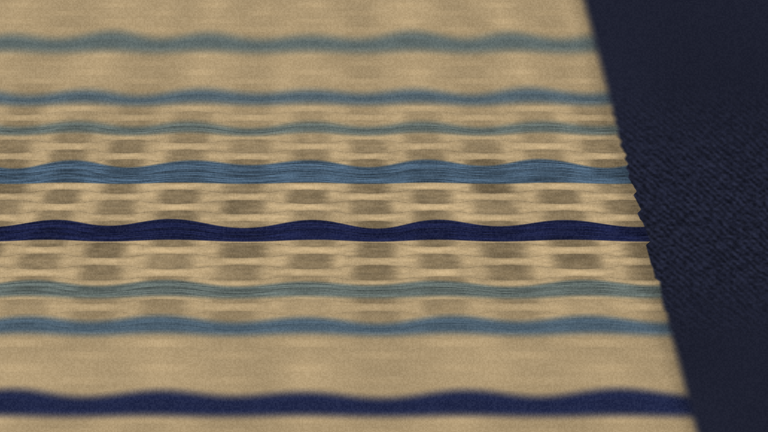
This texture is drawn by a Shadertoy shader. Its source:

```glsl
// A woven rush mat with dyed stripes, seen at a low angle beside a dark cloth border.
// Strands are rows whose boundaries swell alternately along a perspective grid;
// edge softness and detail contrast follow the distance from a band of sharp focus.

#define STRAW vec3(0.705, 0.615, 0.470)
#define SAGE  vec3(0.405, 0.440, 0.415)
#define BLUE  vec3(0.290, 0.370, 0.445)
#define NAVY  vec3(0.120, 0.140, 0.265)
#define CLOTH vec3(0.122, 0.132, 0.190)
#define FOCUS_DEPTH 0.50
#define MAX_BLUR 0.013
#define ROW_DENSITY 80.0
#define WAVE_HEIGHT 0.0065
#define GRAIN 0.055

const float PI = 3.14159265;
const int STRIPES = 8;

// Each stripe: depth below the top, half width, dye (0 sage, 1 blue, 2 navy)
const vec3 stripes[STRIPES] = vec3[STRIPES](
    vec3(0.102, 0.018, 0.2), vec3(0.227, 0.014, 0.6),
    vec3(0.299, 0.011, 0.1), vec3(0.401, 0.023, 1.0),
    vec3(0.537, 0.020, 2.0), vec3(0.672, 0.016, 0.1),
    vec3(0.757, 0.017, 0.8), vec3(0.937, 0.025, 1.9));

float hash(vec2 p) {
    p = fract(p * vec2(0.1031, 0.1137));
    p += dot(p, p.yx + 33.33);
    return fract((p.x + p.y) * p.x * 17.0);
}

float noise(vec2 p) {
    vec2 i = floor(p), f = fract(p);
    f = f * f * (3.0 - 2.0 * f);
    return mix(mix(hash(i), hash(i + vec2(1, 0)), f.x),
               mix(hash(i + vec2(0, 1)), hash(i + vec2(1, 1)), f.x), f.y);
}

// Soft band: 1 inside the half width, 0 outside
float band(float d, float halfWidth, float soft) {
    return 1.0 - smoothstep(halfWidth - soft, halfWidth + soft, abs(d));
}

// Light on alternating lens-shaped strands: u along the rows, v across them
float strandShade(float u, float v, float gapDepth) {
    float swell = cos(2.0 * PI * u);
    float w = v + 0.29 * swell * cos(PI * v);
    float row = floor(w), f = fract(w);
    float parity = 1.0 - 2.0 * mod(row, 2.0);
    float thin = smoothstep(0.15, 0.95, parity * swell);
    float rounded = sqrt(4.0 * f * (1.0 - f));
    float crease = 0.84 + 0.20 * rounded;
    float patchy = 0.5 + 0.5 * noise(vec2(u * 1.3, row * 3.7));
    return crease * (1.0 - gapDepth * thin * patchy * smoothstep(0.1, 0.8, rounded));
}

vec3 dyeColour(float dye) {
    return mix(mix(SAGE, BLUE, min(dye, 1.0)), NAVY, max(dye - 1.0, 0.0));
}

vec3 matColour(float x, float depth, float blur, float soft) {
    // Perspective grid: repeats widen towards the viewer
    float period = 0.22 + 0.15 * depth;
    float u = (x - 0.718) / period;
    float v = ROW_DENSITY * log(period);
    u += 0.12 * (noise(vec2(u * 0.8, depth * 9.0)) - 0.5);
    float wave = cos(2.0 * PI * u);
    float sharp = 1.0 - blur;

    // Straw strands, fibres and the soft columns left by the warp threads
    float weave = strandShade(u, v, 0.42);
    float fibre = noise(vec2(u * 14.0, v * 5.0)) - 0.5;
    float blotch = noise(vec2(u * 4.0, v * 0.5)) - 0.5;
    float column = 0.025 * wave + 0.02 * cos(4.0 * PI * u);
    vec3 colour = STRAW * (mix(0.97, 1.03 * weave, 0.12 + 0.88 * sharp)
                + 0.12 * fibre * sharp + 0.09 * blotch + column);

    // Dyed stripes rise and fall with the weave
    for (int i = 0; i < STRIPES; i++) {
        vec3 s = stripes[i];
        float wander = noise(vec2(u * 1.7, float(i) * 5.3)) - 0.5;
        float d = depth - s.x + WAVE_HEIGHT * (0.75 * wave + 0.9 * wander);
        float halfWidth = s.y * (1.0 + 0.14 * wave + 0.25 * wander);
        float twist = strandShade(u, d / s.y + 0.02 * wave, 0.20);
        float sheen = noise(vec2(u * 7.0, d * 420.0)) - 0.5;
        float light = mix(1.0, twist, 0.3 + 0.7 * sharp) + sharp * 0.35 * sheen;
        colour = mix(colour, dyeColour(s.z) * light, band(d, halfWidth, soft));
    }
    return colour;
}

// Dark border cloth with a fine diagonal twill
vec3 clothColour(vec2 p, float blur) {
    float twill = sin(dot(p, vec2(330.0, 390.0)) + 3.0 * noise(p * 45.0));
    float nap = noise(p * vec2(130.0, 190.0)) - 0.5;
    float cloud = noise(p * 5.0) - 0.5;
    return CLOTH * (1.0 + (1.0 - blur) * (0.13 * twill + 0.5 * nap) + 0.12 * cloud);
}

void mainImage(out vec4 fragColor, in vec2 fragCoord) {
    vec2 p = fragCoord / iResolution.y;
    float depth = 1.0 - p.y;

    // Focus falls off above and below the sharp band
    float blur = smoothstep(0.06, 0.36, abs(depth - FOCUS_DEPTH));
    float soft = max(0.0025 + MAX_BLUR * blur, 1.0 / iResolution.y);

    // Slanted, slightly frayed boundary between mat and cloth
    float fray = 0.012 * (noise(vec2(depth * 95.0, 2.0)) - 0.5) * (1.0 - blur);
    float edge = p.x - (1.352 + 0.262 * depth) + fray;
    float border = smoothstep(-soft, soft, edge);
    vec3 mat = matColour(p.x, depth, blur, soft);
    mat *= 1.0 - 0.18 * smoothstep(-0.05, 0.0, edge);
    vec3 colour = mix(mat, clothColour(p, blur), border);

    // Fine film grain over everything
    float grain = noise(p * 290.0) - 0.5;
    colour += GRAIN * grain * mix(1.0, 0.5, border);
    fragColor = vec4(clamp(colour, 0.0, 1.0), 1.0);
}
```
